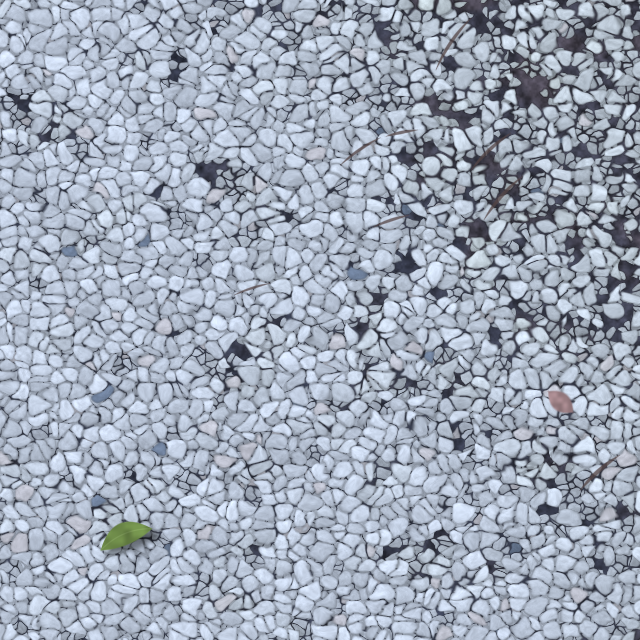
Reproduce this texture procedurally as a WebGL 2 fragment shader.

```glsl
#version 300 es
precision highp float;

uniform vec2 u_resolution;
out vec4 fragColor;

vec3 hash3(vec2 p) {
    vec3 q = fract(p.xyx * vec3(0.1031, 0.1030, 0.0973));
    q += dot(q, q.yxz + 33.33);
    return fract((q.xxy + q.yzz) * q.zyx);
}

float noise(vec2 p) {
    vec2 i = floor(p), f = fract(p);
    f = f * f * (3.0 - 2.0 * f);
    return mix(mix(hash3(i).x, hash3(i + vec2(1, 0)).x, f.x),
               mix(hash3(i + vec2(0, 1)).x, hash3(i + vec2(1, 1)).x, f.x), f.y);
}

float fbm(vec2 p) {
    return 0.55 * noise(p) + 0.3 * noise(p * 2.1 + 17.0) + 0.15 * noise(p * 4.3 + 41.0);
}

// How thin the gravel cover is: worn towards the upper right
float wear(vec2 uv) {
    float slope = smoothstep(0.7, 1.7, uv.x + 0.65 * uv.y);
    float patches = smoothstep(0.54, 0.8, fbm(uv * vec2(12.0, 15.0) + 5.0));
    return slope * 0.5 + patches * (0.3 + 0.6 * slope);
}

// Site of a cell: position in xy, squared radius bonus in z
vec3 site(vec2 cell, float seed) {
    vec3 h = hash3(cell + seed);
    return vec3(cell + 0.5 + 0.94 * (h.xy - 0.5), 0.3 * h.z * h.z);
}

// Rounded distance to the border of the weighted cell around p
float pebble(vec2 p, float seed, out vec2 id, out vec3 centre) {
    float best = 1e5;
    for (int y = -2; y <= 2; y++)
    for (int x = -2; x <= 2; x++) {
        vec2 cell = floor(p) + vec2(x, y);
        vec3 s = site(cell, seed);
        float power = dot(p - s.xy, p - s.xy) - s.z;
        if (power < best) { best = power; id = cell; centre = s; }
    }
    float sum = 0.0;
    for (int y = -2; y <= 2; y++)
    for (int x = -2; x <= 2; x++) {
        if (x == 0 && y == 0) continue;
        vec3 s = site(id + vec2(x, y), seed);
        float power = dot(p - s.xy, p - s.xy) - s.z;
        float border = (power - best) / (2.0 * max(distance(s.xy, centre.xy), 0.05));
        sum += exp(-14.0 * border);
    }
    return -log(sum) / 14.0;
}

// Lays one sheet of stones over the colour below
vec3 layStones(vec3 below, vec2 uv, float count, float seed, float light, float loss) {
    vec2 scale = count * vec2(0.94, 1.06);
    vec2 p = uv * scale;
    p += 0.6 * (vec2(noise(p * 0.9 + seed), noise(p * 0.9 + seed + 60.0)) - 0.5);
    p += 0.14 * (vec2(noise(p * 2.7 + seed), noise(p * 2.7 + seed + 90.0)) - 0.5);
    vec2 id;
    vec3 centre;
    float d = pebble(p, seed, id, centre);
    vec3 h = hash3(id + seed + 211.0);
    float worn = clamp(wear(centre.xy / scale), 0.0, 1.0);
    if (h.x < worn * loss + 0.04) return below;

    float inset = 0.04 * h.y * h.y + 0.08 * worn - 0.015;
    float body = smoothstep(inset - 0.04, inset + 0.115, d);
    float shade = mix(0.86, 1.0, smoothstep(inset, inset + 0.2, d));
    shade += 0.1 * dot(p - centre.xy, vec2(-0.35, 0.8));
    shade += 0.22 * (fbm(p * 3.5 + h.xy * 20.0) - 0.5);

    vec3 tint = mix(vec3(0.8, 0.85, 0.93), vec3(0.79, 0.845, 0.875), worn);
    tint *= mix(0.87, 1.04, h.z);
    tint = mix(tint, vec3(0.76, 0.75, 0.79), step(0.97, h.y) * 0.6);
    if (fract(h.z * 57.0) > 0.996) tint = vec3(0.45, 0.52, 0.63);

    // Contact shadow first, then the stone itself
    below *= mix(1.0, 0.8, smoothstep(-0.08, 0.06, d));
    return mix(below, tint * shade * light, body);
}

vec2 turn(vec2 p, float a) {
    return vec2(cos(a) * p.x + sin(a) * p.y, cos(a) * p.y - sin(a) * p.x);
}

// Pointed leaf lying along x
float leaf(vec2 p, float halfLength, float halfWidth) {
    float t = clamp(abs(p.x) / halfLength, 0.0, 1.0);
    return max(abs(p.y) - halfWidth * (1.0 - t * t), abs(p.x) - halfLength);
}

void main() {
    vec2 uv = gl_FragCoord.xy / min(u_resolution.x, u_resolution.y);

    // Damp soil
    float worn = clamp(wear(uv), 0.0, 1.0);
    vec3 colour = mix(vec3(0.2, 0.22, 0.285), vec3(0.28, 0.265, 0.31), worn);
    colour *= 0.45 + 1.1 * fbm(uv * 80.0);

    // Small chips below, larger stones on top
    colour = layStones(colour, uv, 72.0, 7.0, 0.84, 0.7);
    colour = layStones(colour, uv, 45.0, 131.0, 1.0, 0.68);

    // Dry twigs
    for (int i = 0; i < 8; i++) {
        vec3 h = hash3(vec2(i, 83));
        vec2 q = turn(uv - vec2(0.35 + 0.6 * h.x, 0.25 + 0.7 * h.y), 0.2 + 0.8 * h.z);
        q.y += 2.0 * q.x * q.x;
        float d = leaf(q, 0.025 + 0.025 * h.z, 0.0015 + 0.0015 * h.x);
        colour = mix(colour, vec3(0.33, 0.27, 0.27), 0.75 * smoothstep(0.0015, -0.001, d));
    }

    // Fallen leaves: one green, one faded
    vec2 g = turn(uv - vec2(0.195, 0.163), 0.4);
    g.y += 5.0 * g.x * g.x - 0.003;
    vec3 green = vec3(0.42, 0.53, 0.28) * (0.85 + 0.3 * noise(uv * 90.0));
    green += 0.05 * smoothstep(0.002, 0.0, abs(g.y));
    colour *= mix(1.0, 0.5, smoothstep(0.01, -0.01, leaf(g + vec2(-0.008, 0.012), 0.043, 0.017)));
    colour = mix(colour, green, smoothstep(0.002, -0.001, leaf(g, 0.043, 0.017)));
    vec2 f = turn(uv - vec2(0.876, 0.372), -0.7);
    vec3 faded = vec3(0.61, 0.5, 0.52) * (0.85 + 0.3 * noise(uv * 120.0));
    colour = mix(colour, faded, smoothstep(0.003, -0.002, leaf(f, 0.025, 0.014)));

    fragColor = vec4(clamp(colour, 0.0, 1.0), 1.0);
}
```
